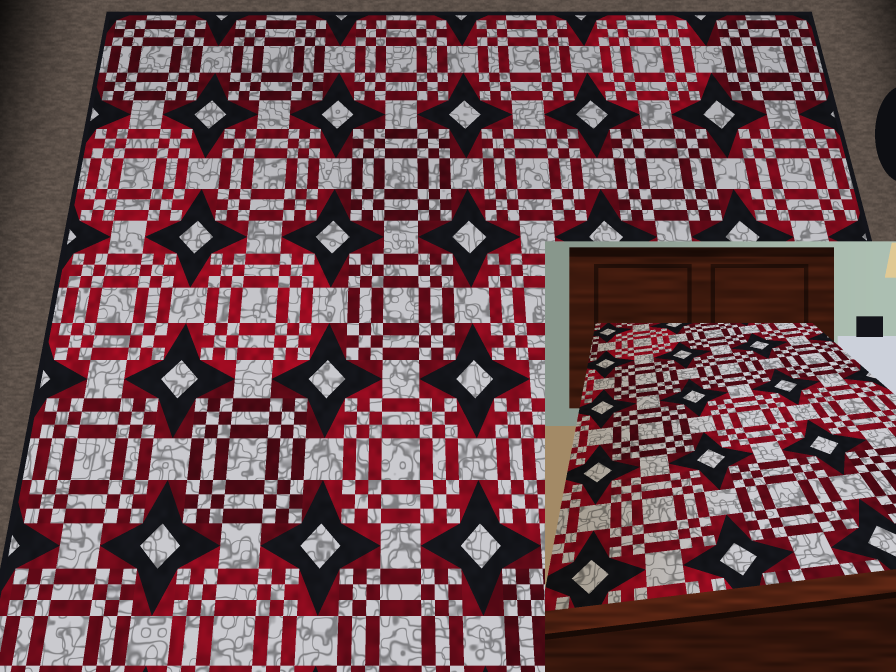
Reproduce this pattern procedurally as a WebGL 1 fragment shader.

```glsl
precision highp float;
// Red, black and white star quilt on a carpet, with an inset view of it on a wooden bed.

#define BLOCKS_ACROSS 6.0
#define GRID_UNITS 12.0
#define VEIN_SCALE 15.0
#define VEIN_WIDTH 0.10
#define BINDING 0.035
#define LIGHT_CLOTH vec3(0.80, 0.80, 0.82)
#define DARK_CLOTH vec3(0.075, 0.080, 0.100)
#define MAROON vec3(0.29, 0.035, 0.075)
#define CRIMSON vec3(0.60, 0.045, 0.125)
#define CARPET vec3(0.36, 0.315, 0.285)
#define WOOD vec3(0.23, 0.095, 0.050)
#define WALL vec3(0.65, 0.72, 0.67)

uniform vec2 u_resolution;

float hash(vec2 p) {
  vec3 q = fract(vec3(p.xyx) * 0.1031);
  q += dot(q, q.yzx + 33.33);
  return fract((q.x + q.y) * q.z);
}

float noise(vec2 p) {
  vec2 i = floor(p), f = fract(p);
  f = f * f * (3.0 - 2.0 * f);
  return mix(mix(hash(i), hash(i + vec2(1, 0)), f.x),
             mix(hash(i + vec2(0, 1)), hash(i + vec2(1, 1)), f.x), f.y);
}

bool inBox(vec2 p, vec2 lo, vec2 hi) {
  return all(greaterThan(p, lo)) && all(lessThan(p, hi));
}

// Pale cloth printed with a web of fine dark lines.
vec3 veinedCloth(vec2 uv) {
  vec2 q = uv * VEIN_SCALE;
  float a = abs(noise(q) - 0.5);
  float b = abs(noise(q.yx * 1.3 + 41.0) - 0.5);
  float vein = smoothstep(0.0, VEIN_WIDTH, a) * smoothstep(0.0, VEIN_WIDTH, b);
  return LIGHT_CLOTH * mix(0.62, 1.0, vein);
}

// One block per unit cell; stars sit on the cell corners.
vec3 quilt(vec2 uv) {
  vec2 b = abs(fract(uv) - 0.5) * GRID_UNITS;
  vec2 s = 0.5 * GRID_UNITS - b;
  float lo = min(b.x, b.y), hi = max(b.x, b.y);
  float tone = smoothstep(0.15, 0.95, hash(floor(uv) + 17.0));
  float mottle = 0.85 + 0.3 * noise(uv * 22.0);
  vec3 red = mix(MAROON, CRIMSON, tone) * mottle;
  vec3 light = veinedCloth(uv);

  // Star: central square, four long points and a pale diamond.
  if (hi > 4.5 && lo > 1.5) {
    if (s.x + s.y < 1.5) return light;
    float along = max(s.x, s.y), aside = min(s.x, s.y);
    bool star = along < 1.5 || aside < 0.5 * (4.5 - along);
    return star ? DARK_CLOTH * mottle : mix(red, CRIMSON * mottle, 0.25);
  }
  // Plain squares at the block centre and between stars.
  if (hi < 1.5 || hi > 4.5) return light;
  // Stripes beside the centre, checkers in the corners.
  vec2 k = floor(b - 1.5);
  float parity = lo < 1.5 ? mod(floor(hi - 1.5) + 1.0, 2.0) : mod(k.x + k.y, 2.0);
  return parity < 0.5 ? light : red;
}

vec3 wood(vec2 p) {
  return WOOD * (0.75 + 0.5 * noise(p * vec2(3.0, 26.0)));
}

// Floor view, with the quilt widening towards the lower edge.
vec3 floorView(vec2 p) {
  float v = (p.y - 0.067) / (0.851 + 0.0645 * p.y);
  vec2 uv = vec2((p.x * (1.0 - 0.0645 * v) - 0.89 + 0.223 * v) / 1.02, v);
  float edge = min(min(uv.x - 0.03, BLOCKS_ACROSS - 0.06 - uv.x), v - 0.04);
  float light = 0.86 + 0.13 * smoothstep(0.0, 3.5, p.y);
  if (edge > BINDING) return quilt(uv) * light;
  if (edge > 0.0) return DARK_CLOTH;
  if (length((p - vec2(7.75, 1.15)) * vec2(1.0, 0.6)) < 0.25) return DARK_CLOTH * 0.7;
  float pile = 0.65 * noise(p * vec2(22.0, 60.0)) + 0.35 * noise(p * 90.0);
  float shade = smoothstep(-0.3, 0.8, edge + 0.9) * (0.82 + 0.36 * pile);
  return CARPET * shade;
}

// Bedroom view, with the quilt receding to the headboard.
vec3 bedView(vec2 p) {
  float tilted = p.y + 0.12 * (p.x - 6.0);
  vec3 col = WALL * (0.82 + 0.22 * smoothstep(4.7, 7.6, p.x));
  if (p.x < 5.2 && p.y > 3.65) col = vec3(0.64, 0.54, 0.40);
  // Bedside table, clock and lamp.
  if (inBox(p, vec2(7.18, 2.88), vec2(7.80, 3.90))) col = vec3(0.80, 0.82, 0.86);
  if (inBox(p, vec2(7.34, 2.71), vec2(7.57, 2.89))) col = DARK_CLOTH;
  if (inBox(p, vec2(7.64 - 0.2 * (p.y - 2.1), 2.08), vec2(7.80, 2.38))) col = vec3(0.88, 0.79, 0.58);
  // Headboard with two recessed panels.
  if (inBox(p, vec2(4.88, 2.12), vec2(7.15, 3.50))) {
    float panel = abs(abs(p.x - 6.01) - 0.50);
    bool groove = abs(max(panel - 0.40, 2.28 - p.y)) < 0.018;
    col = wood(p) * (groove || p.y < 2.20 ? 0.55 : 1.0);
  }
  float left = 5.10 - 0.19 * (p.y - 2.80), right = 7.00 + 1.15 * (p.y - 2.80);
  if (p.x > left && p.x < right && p.y > 2.77) {
    float v = (tilted - 3.02) / (0.16 * tilted - 0.17);
    float u = (p.x * (1.0 - 0.16 * v) - 5.85 + 0.853 * v) / 0.66;
    col = quilt(vec2(u, v) + 8.0) * mix(vec3(0.82, 0.78, 0.70), vec3(1.0), smoothstep(4.8, 6.5, p.x));
  }
  // Footboard and its top rail.
  if (tilted > 5.08) col = wood(p) * (tilted < 5.28 ? 1.35 : 0.85);
  if (abs(tilted - 5.30) < 0.025) col = WOOD * 0.4;
  return col;
}

void main() {
  vec3 sum = vec3(0.0);
  // Nine samples per pixel smooth every edge.
  for (int i = 0; i < 9; i++) {
    vec2 jitter = vec2(mod(float(i), 3.0), floor(float(i) / 3.0)) / 3.0 - 1.0 / 3.0;
    vec2 p = (gl_FragCoord.xy + jitter) / u_resolution.y * 5.76;
    p.y = 5.76 - p.y;
    sum += p.x > 4.67 && p.y > 2.07 ? bedView(p) : floorView(p);
  }
  gl_FragColor = vec4(sum / 9.0, 1.0);
}
```
